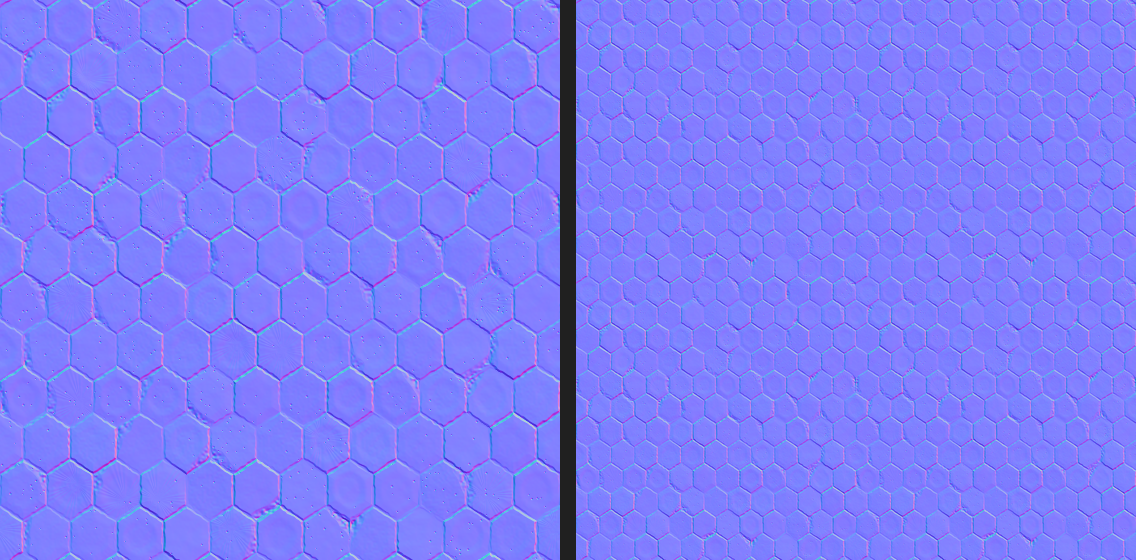
Left: one tile. Right: repeated 2 by 2.
Reproduce this texture map procedurally as a Shadertoy shader.

```glsl
// Tangent-space normal map of worn hexagonal paving tiles, seamless in both directions.

const float TILES = 12.0;          // repeats across and down (even)
const float BEVEL = 0.045;         // width of the groove flank, in tiles
const float SHOULDER = 0.2;        // width of the soft rounding inside it
const vec2 LIFT = vec2(0.008, 0.030);  // lowest and highest tile
const float TILT = 0.035;          // largest slope of a whole tile
const float DISH_DEPTH = 0.009;
const float CHIP_SLOPE = 0.16;
const float CHIP_SHARE = 0.4;      // share of tiles with a broken side
const float FAN_SHARE = 0.14;      // share of tiles with radial scratches
const float PIT_GRID = 11.0;       // pit cells per tile
const float PIT_DEPTH = 0.012;
const float GRAIN = 0.0016;
const float EDGE_WEAR = 0.03;      // raggedness of the groove
const float TAP = 0.013;           // half spacing of the slope samples

vec3 hash3(vec2 p) {
    vec3 q = fract(p.xyx * vec3(0.1031, 0.1030, 0.0973));
    q += dot(q, q.yxz + 33.33);
    return fract((q.xxy + q.yzz) * q.zyx);
}

// Value noise with a whole number of lattice cells per tile, wrapped at the canvas edge.
float noise(vec2 p, float freq) {
    p *= freq;
    vec2 i = floor(p), f = p - i;
    f = f * f * (3.0 - 2.0 * f);
    float period = TILES * freq;
    vec2 a = mod(i, period), b = mod(i + 1.0, period);
    return mix(mix(hash3(a).x, hash3(vec2(b.x, a.y)).x, f.x),
               mix(hash3(vec2(a.x, b.y)).x, hash3(b).x, f.x), f.y) - 0.5;
}

// Centre of the tile holding p: even rows sit on whole columns, odd rows on half ones.
vec2 tileCentre(vec2 p, vec2 squash) {
    vec2 even = vec2(floor(p.x + 0.5), 2.0 * floor((p.y + 0.5) * 0.5) + 0.5);
    vec2 odd = vec2(floor(p.x) + 0.5, 2.0 * floor((p.y - 0.5) * 0.5) + 1.5);
    return length((p - even) * squash) < length((p - odd) * squash) ? even : odd;
}

float pits(vec2 p, float density) {
    vec2 g = p * PIT_GRID, i = floor(g);
    vec3 rnd = hash3(mod(i, TILES * PIT_GRID) + 71.0);
    float radius = mix(0.14, 0.32, fract(rnd.z * 57.0));
    float d = length(g - i - mix(vec2(0.32), vec2(0.68), rnd.xy));
    return step(rnd.z, density) * smoothstep(radius, radius * 0.3, d);
}

float height(vec2 p) {
    // Regular hexagon in a space squashed to square row spacing
    vec2 squash = vec2(1.0, 0.8660);
    vec2 centre = tileCentre(p, squash);
    vec2 d = p - centre, a = abs(d * squash);
    float edge = 0.5 - max(a.x, dot(a, vec2(0.5, 0.8660)));
    vec2 id = mod(centre, TILES) * 2.0;
    vec3 r1 = hash3(id + 3.0), r2 = hash3(id + 41.0), r3 = hash3(id + 97.0);

    // Level, tilt and soft shoulder
    float ragged = edge + EDGE_WEAR * noise(p, 13.0);
    float h = mix(LIFT.x, LIFT.y, r1.x * r1.x);
    h += TILT * dot(d, r1.yz - 0.5) * 2.0;
    h += 0.012 * r2.x * smoothstep(0.0, SHOULDER, edge);

    // Round worn hollow
    float hollow = length(d * squash) + 0.06 * noise(p, 4.0);
    h -= DISH_DEPTH * smoothstep(0.3, 0.9, r2.y) * smoothstep(0.38, 0.2, hollow);

    // Broken side, mostly left or right
    float turn = (r2.z - 0.5) * 1.8;
    vec2 side = vec2(cos(turn), sin(turn)) * (r3.x < 0.5 ? -1.0 : 1.0);
    float chip = max(0.0, dot(d, side) - 0.34 + 0.12 * noise(p, 5.0));
    float broken = step(r3.y, CHIP_SHARE);
    h -= broken * chip * (CHIP_SLOPE + 0.25 * noise(p, 17.0));

    // Radial scratches from an off-centre point
    vec2 ray = d - (r1.zy - 0.5) * 0.5;
    float angle = atan(ray.y, ray.x);
    float fan = sin(angle * 31.0 + 3.0 * sin(angle * 7.0));
    h += step(r3.z, FAN_SHARE) * 0.002 * fan * min(length(ray), 0.4);

    // Pits, undulation and grain
    h -= PIT_DEPTH * pits(p, 0.01 + 0.13 * r2.z * r2.z);
    h += 0.008 * noise(p, 3.0) + 0.003 * noise(p, 7.0);
    h += GRAIN * (0.4 + r1.y) * noise(p, 19.0);

    // Everything sinks to the same level in the groove
    return (h + 0.004) * smoothstep(0.0, BEVEL, ragged);
}

void mainImage(out vec4 fragColor, in vec2 fragCoord) {
    vec2 p = fragCoord / iResolution.xy * TILES;
    vec2 e = vec2(TAP, 0.0);
    vec2 slope = vec2(height(p + e.xy) - height(p - e.xy),
                      height(p + e.yx) - height(p - e.yx)) / (2.0 * TAP);
    vec3 normal = normalize(vec3(-slope, 1.0));
    fragColor = vec4(0.5 + 0.5 * normal, 1.0);
}
```
